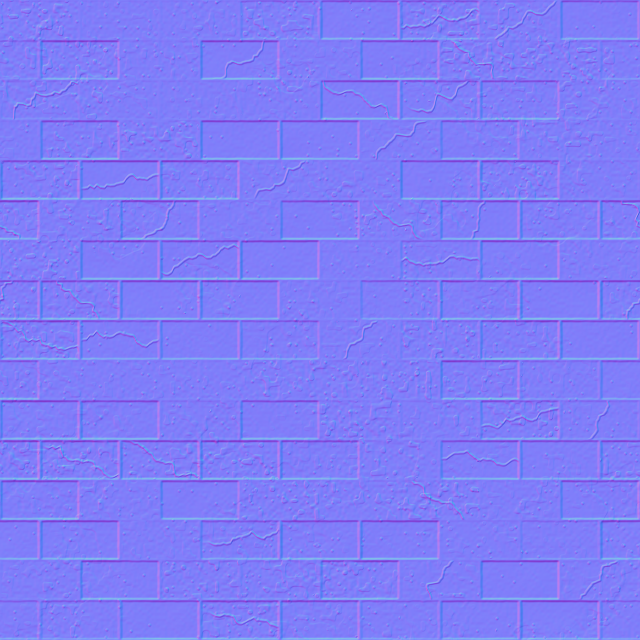
Give the GLSL for this texture map, as a WebGL 2 fragment shader.

```glsl
#version 300 es
precision highp float;
// Tangent-space normal map of a worn brick wall: 8 bricks across, 16 courses, half-brick bond.

uniform vec2 u_resolution;
out vec4 fragColor;

float hash(vec2 p) {
    vec3 q = fract(vec3(p.xyx) * 0.1031);
    q += dot(q, q.yzx + 33.33);
    return fract((q.x + q.y) * q.z);
}

float noise(vec2 p) {
    vec2 i = floor(p), f = fract(p);
    f = f * f * (3.0 - 2.0 * f);
    return mix(mix(hash(i), hash(i + vec2(1, 0)), f.x),
               mix(hash(i + vec2(0, 1)), hash(i + vec2(1, 1)), f.x), f.y);
}

float fbm(vec2 p) {
    float sum = 0.0, amp = 0.5;
    for (int i = 0; i < 4; i++) {
        sum += amp * noise(p);
        p = p * 2.13 + 17.7;
        amp *= 0.5;
    }
    return sum;
}

// Small round dents, at most one per grid cell
float pits(vec2 p, float density) {
    vec2 cell = floor(p);
    vec2 centre = 0.35 + 0.3 * vec2(hash(cell + 5.3), hash(cell + 71.9));
    float present = step(1.0 - density, hash(cell + 31.1));
    return present * (1.0 - smoothstep(0.05, 0.33, length(fract(p) - centre)));
}

// A wandering groove through the brick centre, turned by a random angle
float crack(vec2 local, vec2 id) {
    float angle = (hash(id + 13.7) - 0.5) * 2.2;
    float c = cos(angle), s = sin(angle);
    vec2 q = vec2(c * local.x + s * local.y, c * local.y - s * local.x);
    q.y += (noise(vec2(q.x * 55.0, id.y * 3.7 + id.x)) - 0.5) * 0.024;
    q.y += (noise(vec2(q.x * 190.0, id.x * 5.1)) - 0.5) * 0.005;
    float reach = smoothstep(-0.055, -0.035, q.x + 0.03 * hash(id + 2.9));
    return reach * (1.0 - smoothstep(0.0, 0.0032, abs(q.y)));
}

float height(vec2 p) {
    // Brick layout
    vec2 grid = p * vec2(8, 16);
    float row = floor(grid.y);
    grid.x += 0.5 * mod(row + 1.0, 2.0);
    vec2 id = vec2(mod(floor(grid.x), 8.0), row);
    vec2 local = (fract(grid) - 0.5) / vec2(8, 16);
    vec2 inset = vec2(0.0625, 0.03125) - abs(local);

    // Raised brick faces; worn ones sit almost flush with the joints
    float relief = mix(0.12, 1.0, smoothstep(0.22, 0.62, hash(id + 3.1)));
    relief *= 0.75 + 0.4 * noise(p * 24.0 + 8.0);
    vec2 ragged = inset - (noise(p * 130.0) - 0.5) * 0.0012 * (1.4 - relief);
    float face = smoothstep(0.0, 0.005, ragged.x) * smoothstep(0.0, 0.004, ragged.y);
    float h = 0.00155 * relief * face;

    // Rough areas, mostly on worn bricks
    float cover = fbm(p * 9.0 + 4.0);
    float patchy = smoothstep(0.43, 0.62, cover);
    float eroded = step(0.8, hash(id + 47.3)) * face;
    float rough = clamp(0.45 * patchy + 0.4 * (1.0 - relief) * face + 0.6 * eroded, 0.0, 1.0);

    // Thin plaster layer with a broken edge
    h += 0.00025 * smoothstep(0.59, 0.62, cover + 0.05 * noise(p * 90.0));

    // Grain, chips and pits
    h += (noise(p * 210.0) - 0.5) * mix(0.00016, 0.00045, rough);
    h += (noise(p * 60.0) - 0.5) * 0.0003 * rough;
    h -= 0.0006 * rough * smoothstep(0.62, 0.85, noise(p * 115.0 + 9.0));
    h -= 0.00045 * pits(p * 105.0, 0.04 + 0.16 * rough);

    // Cracked bricks
    if (hash(id + 91.7) > 0.83) h -= 0.0008 * crack(local, id) * face;
    return h;
}

void main() {
    vec2 uv = gl_FragCoord.xy / u_resolution;

    // Slope by central differences
    vec2 e = vec2(0.001, 0.0);
    vec2 slope = vec2(height(uv + e.xy) - height(uv - e.xy),
                      height(uv + e.yx) - height(uv - e.yx)) / (2.0 * e.x);

    // Encode with green pointing down
    vec3 normal = normalize(vec3(-slope.x, slope.y, 1.0));
    vec3 color = 0.5 + 0.5 * normal - vec3(0.0, 0.008, 0.02);
    color.b -= 0.2 * max(-normal.y, 0.0);
    fragColor = vec4(color, 1.0);
}
```
